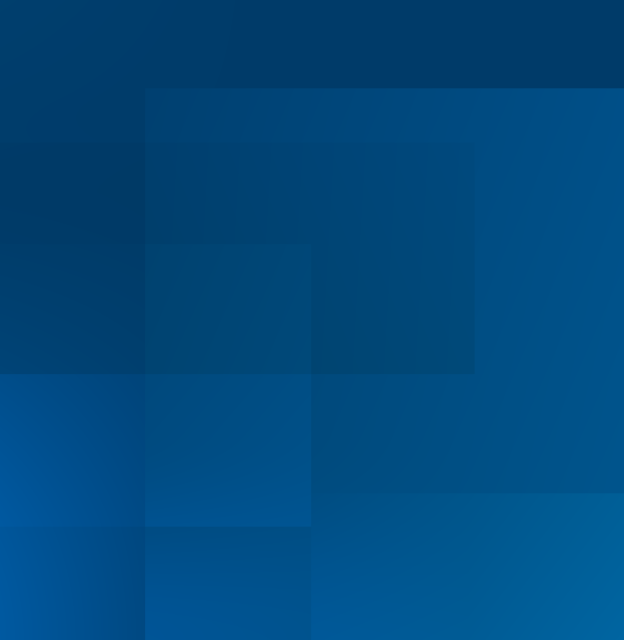
Write a WebGL 2 fragment shader that draws this background.

```glsl
#version 300 es
precision highp float;
// Overlapping translucent blue panels on a dark navy ground.
// Each panel is an anti-aliased rectangle that tints what lies below it,
// and each tint follows its own soft linear gradient.

uniform vec2 u_resolution;
out vec4 fragColor;

// Coverage of the rectangle between corners lo and hi, about one pixel soft.
float panel(vec2 p, vec2 lo, vec2 hi) {
    vec2 edge = min(p - lo, hi - p) * u_resolution;
    vec2 cover = clamp(edge + 0.5, 0.0, 1.0);
    return cover.x * cover.y;
}

// Linear ramp from 0 at a to 1 at b, held flat outside.
float ramp(float a, float b, float v) {
    return clamp((v - a) / (b - a), 0.0, 1.0);
}

void main() {
    vec2 uv = gl_FragCoord.xy / u_resolution;

    // Navy ground with a brighter lower left corner
    float leftFade = clamp(1.0 - 2.4 * uv.x, 0.0, 1.0);
    float cornerGlow = smoothstep(0.85, 0.0, uv.y) * leftFade;
    vec3 color = vec3(0.0, 0.232, 0.412);
    color += vec3(0.0, 0.118, 0.218) * cornerGlow;
    color += vec3(0.0, 0.014, 0.018) * leftFade * ramp(0.7, 1.0, uv.y);

    // Large panel, lighter toward the right and the bottom
    float large = panel(uv, vec2(0.2326, -1.0), vec2(2.0, 0.862));
    vec3 largeColor = vec3(0.0, 0.25, 0.44)
        + vec3(0.0, 0.078, 0.12) * (uv.x - 0.2326)
        + vec3(0.0, 0.035, 0.03) * (0.862 - uv.y);
    float floorGlow = smoothstep(0.32, 0.0, uv.y) * ramp(0.75, 0.23, uv.x);
    largeColor += vec3(0.0, 0.052, 0.125) * floorGlow;
    color = mix(color, largeColor, large);

    // Dark shade panel, deeper toward its lower and left sides
    float shade = panel(uv, vec2(-1.0, 0.4154), vec2(0.7607, 0.7773));
    float shadeDepth = ramp(0.7773, 0.4154, uv.y);
    vec3 shadeTint = vec3(0.0, 0.008, 0.013)
        + vec3(0.0, 0.011, 0.029) * shadeDepth
        + vec3(0.0, 0.016, 0.03) * shadeDepth * ramp(0.2326, 0.0, uv.x);
    color -= shadeTint * shade;

    // Pale panel on the left, stronger where it crosses the large one
    float pale = panel(uv, vec2(-1.0, 0.1771), vec2(0.4987, 0.6185));
    vec3 paleTint = vec3(0.0, 0.013, 0.016)
        + vec3(0.0, 0.014, 0.04) * ramp(0.6185, 0.1771, uv.y);
    color += paleTint * pale * mix(0.45, 1.0, large);

    // Bright panel at the lower right
    float bright = panel(uv, vec2(0.4987, -1.0), vec2(2.0, 0.2292));
    vec3 brightTint = vec3(0.0, 0.003, 0.006)
        + vec3(0.0, 0.036, 0.034) * ramp(0.4987, 1.0, uv.x)
        + vec3(0.0, 0.017, 0.034) * ramp(0.2292, 0.0, uv.y);
    color += brightTint * bright;

    fragColor = vec4(color, 1.0);
}
```
